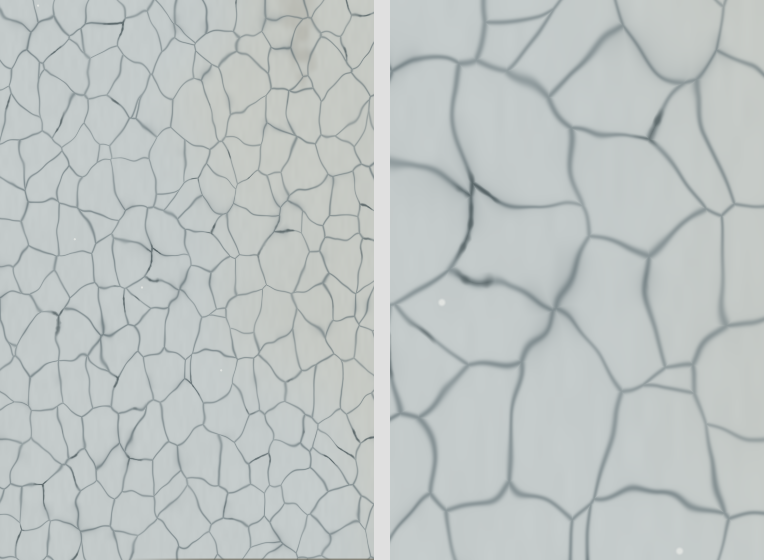
Left: the whole. Right: its middle third, enlarged.
Give the GLSL for this texture, as a WebGL 1 fragment shader.

```glsl
precision highp float;
// Pale polished grains divided by thin, curving blue-grey boundaries.

uniform vec2 u_resolution;

const vec2 GRAIN_DENSITY = vec2(19.0, 14.4); // grains per canvas height

float hash(vec2 p) {
  return fract(sin(dot(p, vec2(127.1, 311.7))) * 43758.5453);
}

float noise(vec2 p) {
  vec2 i = floor(p), f = fract(p);
  f = f * f * (3.0 - 2.0 * f);
  return mix(mix(hash(i), hash(i + vec2(1.0, 0.0)), f.x),
             mix(hash(i + vec2(0.0, 1.0)), hash(i + 1.0), f.x), f.y);
}

vec2 noise2(vec2 p) {
  return vec2(noise(p), noise(p + 37.4)) - 0.5;
}

// Grain centre in xy, size weight in z; about a quarter of the grains are small
vec3 grainSeed(vec2 cell) {
  vec2 jitter = vec2(hash(cell + 3.1), hash(cell + 17.7));
  float size = hash(cell + 51.3);
  float weight = 0.2 * size + 0.22 * step(0.25, size);
  return vec3(cell + 0.5 + 0.9 * (jitter - 0.5), weight);
}

float weightedDistance(vec2 q, vec3 seed) {
  vec2 r = q - seed.xy;
  return dot(r, r) - seed.z;
}

// Distance to the nearest boundary of a weighted Voronoi pattern
float boundaryDistance(vec2 q) {
  vec2 home = floor(q);
  vec3 nearest = vec3(0.0);
  float best = 100.0;
  for (int j = -2; j <= 2; j++) {
    for (int i = -2; i <= 2; i++) {
      vec3 seed = grainSeed(home + vec2(float(i), float(j)));
      float d = weightedDistance(q, seed);
      if (d < best) {
        best = d;
        nearest = seed;
      }
    }
  }
  float edge = 1.0;
  for (int j = -2; j <= 2; j++) {
    for (int i = -2; i <= 2; i++) {
      vec3 seed = grainSeed(home + vec2(float(i), float(j)));
      vec2 apart = seed.xy - nearest.xy;
      if (dot(apart, apart) > 0.00001) {
        float gap = 0.5 * (weightedDistance(q, seed) - best);
        edge = min(edge, gap / length(apart * GRAIN_DENSITY));
      }
    }
  }
  return edge;
}

void main() {
  vec2 uv = gl_FragCoord.xy / u_resolution;
  vec2 p = gl_FragCoord.xy / u_resolution.y;
  float pixel = 1.0 / u_resolution.y;

  // Bend the straight cell walls
  vec2 q = p * GRAIN_DENSITY + 5.0;
  q += 0.45 * noise2(q * 1.1) + 0.13 * noise2(q * 2.9 + 9.0);
  float edge = boundaryDistance(q);

  // Cool ground, warmer toward the upper right, with faint upright streaks
  float warmth = smoothstep(0.95, 1.25, uv.x + 0.45 * uv.y + 0.3 * noise(p * 5.0));
  vec3 color = mix(vec3(0.768, 0.795, 0.795), vec3(0.777, 0.79, 0.768), warmth);
  color += 0.014 * (noise(p * vec2(170.0, 45.0)) - 0.5);
  color += 0.010 * (noise(p * 9.0 + 4.0) - 0.5);

  // Brownish stains
  float stain = noise(p * vec2(13.0, 10.0) + 61.0) * (0.7 + 0.3 * noise(p * 50.0));
  stain *= smoothstep(0.55, 1.1, 0.5 * uv.x + 0.65 * uv.y);
  color = mix(color, vec3(0.64, 0.63, 0.59), 0.4 * smoothstep(0.55, 0.85, stain));

  // Fine boundaries of uneven strength, with soft shade and rare open gaps
  float strength = noise(p * 24.0 + 12.0);
  float width = max(mix(0.0015, 0.0021, strength), 0.65 * pixel);
  float line = exp(-edge * edge / (width * width));
  float halo = exp(-edge / 0.003);
  float shade = smoothstep(0.68, 0.95, noise(p * 22.0 + 80.0)) * exp(-edge / 0.005);
  float gap = smoothstep(0.80, 0.92, noise(p * vec2(29.0, 22.0) + 33.0));
  gap *= 1.0 - smoothstep(0.0005, 0.0038, edge + 0.002 * noise(p * 210.0));
  color = mix(color, vec3(0.55, 0.59, 0.60), 0.10 * halo + 0.45 * shade);
  color = mix(color, vec3(0.36, 0.42, 0.44), line * mix(0.34, 0.60, strength));
  color = mix(color, vec3(0.27, 0.32, 0.33), 0.65 * gap);

  // Sparse bright specks
  vec2 speckGrid = p * 34.0;
  vec2 speckCell = floor(speckGrid);
  vec2 speckPos = 0.3 + 0.4 * vec2(hash(speckCell + 7.0), hash(speckCell + 8.0));
  float speck = 1.0 - smoothstep(0.03, 0.10, length(fract(speckGrid) - speckPos));
  color = mix(color, vec3(0.88, 0.89, 0.88), speck * step(0.995, hash(speckCell)));

  // Dark rim along the lower edge
  float rim = (1.0 - smoothstep(0.001, 0.004, uv.y)) * smoothstep(0.3, 0.6, uv.x);
  color = mix(color, vec3(0.42, 0.40, 0.34), 0.7 * rim);

  gl_FragColor = vec4(color, 1.0);
}
```
